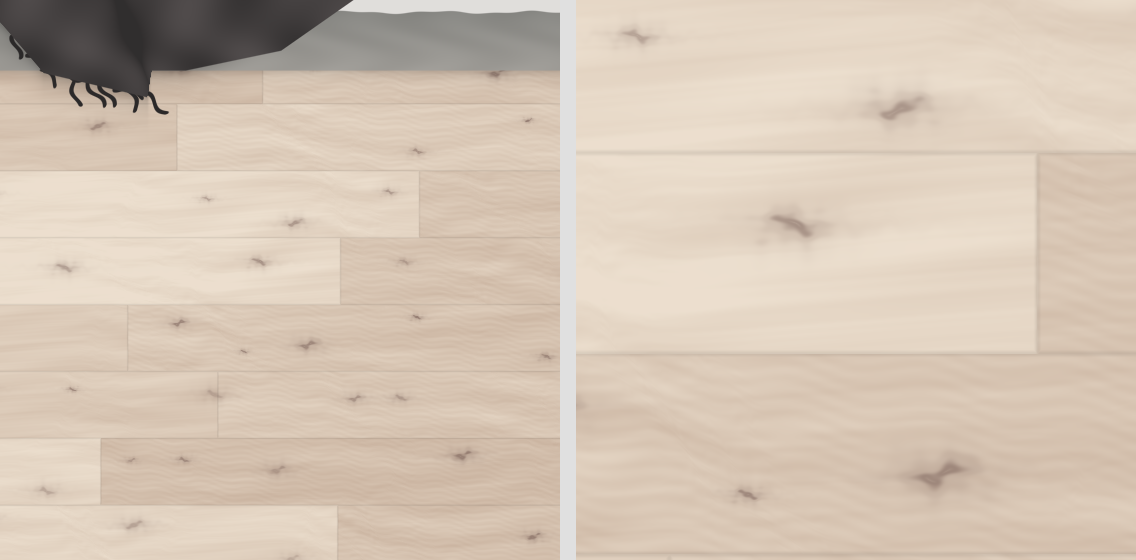
Left, the full canvas; right, a detail of the centre.
A three.js fragment shader for this texture:

```glsl
// Pale oak plank floor with knots, below a grey bed base and a dark fringed throw.
#define ROW_HEIGHT 0.1195
#define ROW_START 0.0977
#define BED_DEPTH 0.126
#define KNOT_SPACING 0.16
#define KNOT_CHANCE 0.68
#define GRAIN_AMOUNT 0.30
#define SEAM_WIDTH 0.0012
#define EDGE 0.0015
#define STRANDS 11
#define OAK_TAN vec3(0.805, 0.720, 0.645)
#define OAK_LIGHT vec3(0.900, 0.842, 0.775)
#define KNOT_COLOR vec3(0.46, 0.36, 0.33)

varying vec2 vUv;

float hash(vec2 p) {
  return fract(sin(dot(p, vec2(127.1, 311.7))) * 4375.54);
}

// Picks one of eight per-row values.
float pick(vec4 low, vec4 high, float row) {
  vec4 index = vec4(0.0, 1.0, 2.0, 3.0);
  return dot(low, vec4(equal(index, vec4(row))))
       + dot(high, vec4(equal(index + 4.0, vec4(row))));
}

// Wood fibre: layered sines, long across and fine upward.
float grain(vec2 p, float seed) {
  float sum = 0.0, amp = 0.5;
  vec2 q = p * vec2(7.0, 75.0) + seed * vec2(9.0, 23.0);
  for (int i = 0; i < 6; i++) {
    float bend = 1.7 * sin(q.x + 0.13 * q.y) + sin(q.x * 2.3 + seed * 5.0);
    sum += amp * sin(q.y + bend) * (0.6 + 0.4 * sin(q.x * 1.6 - 0.21 * q.y));
    q = q * vec2(1.6, 1.73) + vec2(3.1, 1.7) + 0.4 * bend;
    amp *= 0.72;
  }
  return sum;
}

// Cellular knots: x is the core, y the soft stain and streak.
vec2 knots(vec2 p, float row, float v) {
  vec2 mark = vec2(0.0);
  float column = floor(p.x / KNOT_SPACING);
  for (int i = -1; i <= 1; i++) {
    vec2 cell = vec2(column + float(i), row);
    float size = 0.4 + 0.7 * hash(cell + 4.1);
    vec2 center = vec2(cell.x + hash(cell + 1.3), 0.18 + 0.64 * hash(cell + 2.7));
    vec2 q = (vec2(p.x, v) - center * vec2(KNOT_SPACING, 1.0))
           / vec2(0.022, 0.10) / size;
    q += 0.22 * sin(q.yx * 4.0 + cell.x * 3.0) + 0.12 * sin(q.yx * 9.0 + cell.y);
    float present = step(hash(cell + 7.9), KNOT_CHANCE);
    float core = exp(-2.2 * dot(q, q)) * (0.75 + 0.25 * sin(8.0 * length(q)));
    float stain = 0.45 * exp(-0.45 * dot(q, q))
                + 0.40 * exp(-0.5 * abs(q.x) - 5.0 * q.y * q.y);
    mark += present * vec2(core * (0.35 + 0.6 * hash(cell + 5.5)), stain);
  }
  return mark;
}

vec3 floorColor(vec2 p) {
  float level = (p.y - ROW_START) / ROW_HEIGHT + 1.0;
  float row = floor(level), v = fract(level);
  float joint = pick(vec4(0.603, 0.180, 0.389, 0.228),
                     vec4(0.608, 0.749, 0.316, 0.469), row);
  float right = smoothstep(-EDGE, EDGE, p.x - joint) ;
  float seed = row * 2.0 + step(joint, p.x);
  float tone = mix(pick(vec4(0.85, 0.85, 0.36, 0.30), vec4(0.88, 0.85, 0.18, 0.12), row),
                   pick(vec4(0.30, 0.16, 0.45, 0.32), vec4(0.36, 0.40, 0.62, 0.42), row), right);

  // Window glow, fibre and fine rippled figure.
  vec2 fromGlow = p - vec2(0.08, 0.55);
  tone += 0.32 * exp(-dot(fromGlow * fromGlow, vec2(4.0, 9.0))) - 0.10 * p.x;
  vec2 mark = knots(p, row, v);
  float fibre = grain(p + vec2(0.0, 0.010 * mark.y), hash(vec2(seed, 3.0)));
  float ripple = sin(p.y * 620.0 + 2.5 * sin(p.x * 75.0 + 18.0 * p.y) + 90.0 * p.x);
  tone += GRAIN_AMOUNT * fibre + 0.07 * ripple * right + 0.06;
  vec3 color = mix(OAK_TAN, OAK_LIGHT, clamp(tone, -0.35, 1.25));
  color = mix(color, KNOT_COLOR, clamp(0.65 * mark.x + mark.y * (0.19 + 0.12 * fibre), 0.0, 0.85));

  // Seams between rows and at plank ends.
  float seam = min(min(v, 1.0 - v) * ROW_HEIGHT, abs(p.x - joint));
  return color * (1.0 - 0.07 * (1.0 - smoothstep(0.0, SEAM_WIDTH + EDGE, seam)));
}

// Depth of the throw's hem below the top edge.
float drapeHem(float x) { return min(0.039 + 1.17 * x, 0.112 + 0.235 * x); }
float hem(float x) {
  float spread = min(BED_DEPTH, min(0.195 - 0.208 * x, 0.442 - 0.70 * x));
  return mix(drapeHem(x), spread, smoothstep(0.262, 0.272, x));
}

// Distance to the knotted strands along the hem.
float fringe(vec2 p) {
  float nearest = 1.0;
  for (int i = 0; i < STRANDS; i++) {
    float k = float(i), x = 0.258 * k / float(STRANDS - 1);
    vec2 start = vec2(x, drapeHem(x) - 0.005);
    float angle = mix(0.1, 1.5, hash(vec2(k, 2.0)));
    vec2 along = vec2(cos(angle), sin(angle));
    float span = 0.03 + 0.025 * hash(vec2(k, 8.0));
    vec2 q = vec2(dot(p - start, along), dot(p - start, vec2(-along.y, along.x)));
    q.y -= 0.006 * sin(q.x * 110.0 + k);
    nearest = min(nearest, length(vec2(q.x - clamp(q.x, 0.0, span), q.y)));
  }
  return nearest;
}

void main() {
  vec2 p = vec2(vUv.x, 1.0 - vUv.y);
  vec3 color = floorColor(vUv);

  // Bed base and sheet.
  color *= 1.0 - 0.14 * exp(-abs(p.y - BED_DEPTH) * 90.0);
  float weave = 0.012 * sin(p.x * 37.0 + 3.0 * sin(p.y * 45.0));
  vec3 bed = mix(vec3(0.51, 0.51, 0.495), vec3(0.62, 0.61, 0.59), p.y / BED_DEPTH) + weave;
  float sheetHem = 0.022 + 0.002 * sin(p.x * 38.0) + 0.001 * sin(p.x * 91.0);
  bed = mix(vec3(0.88, 0.87, 0.86), bed, smoothstep(-EDGE, EDGE, p.y - sheetHem));
  color = mix(bed, color, smoothstep(-EDGE, EDGE, p.y - BED_DEPTH));

  // Throw with its shadow, folds and fringe.
  float below = p.y - hem(p.x);
  color *= 1.0 - 0.22 * exp(-max(below, 0.0) * 55.0) * (1.0 - smoothstep(0.25, 0.5, p.x));
  float crease = p.x - 0.212 - 0.36 * p.y;
  float fold = 0.55 + 0.25 * sin(p.x * 24.0 - p.y * 30.0 + 0.8 * sin(p.y * 28.0))
             + 0.15 * sin(p.x * 41.0 + p.y * 22.0) - 0.75 * exp(-abs(crease) * 75.0);
  vec3 cloth = mix(vec3(0.19, 0.18, 0.18), vec3(0.32, 0.30, 0.30), clamp(fold, 0.0, 1.0));
  color = mix(color, vec3(0.17, 0.16, 0.16), 1.0 - smoothstep(0.0025, 0.0025 + 2.0 * EDGE, fringe(p)));
  color = mix(cloth, color, smoothstep(-EDGE, EDGE, below));

  gl_FragColor = vec4(color, 1.0);
}
```
